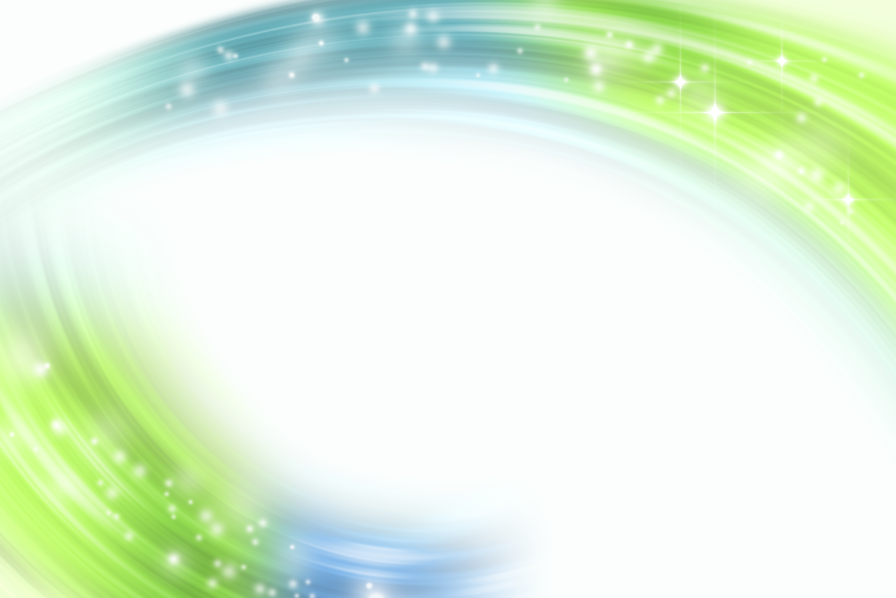
Write a Shadertoy shader that draws this background.

```glsl
const vec3 PAPER = vec3(0.985, 0.997, 0.993);
const vec3 MINT = vec3(0.72, 0.94, 0.84);
const vec3 TEAL = vec3(0.36, 0.64, 0.68);
const vec3 SKY = vec3(0.74, 0.92, 0.96);
const vec3 LEAF = vec3(0.50, 0.79, 0.25);
const vec3 LIME = vec3(0.70, 0.93, 0.36);
const vec3 CREAM = vec3(0.94, 1.00, 0.82);
const vec3 BLUE = vec3(0.42, 0.64, 0.84);

float hash(vec2 p) {
    return fract(sin(dot(p, vec2(127.1, 311.7))) * 43758.5453);
}

float noise(vec2 p) {
    vec2 i = floor(p), f = fract(p);
    f = f * f * (3.0 - 2.0 * f);
    return mix(mix(hash(i), hash(i + vec2(1, 0)), f.x),
               mix(hash(i + vec2(0, 1)), hash(i + vec2(1, 1)), f.x), f.y);
}

// Fine strands: dense across the band, slowly changing along it
float strands(float across, float along, float seed) {
    float sum = 0.0, weight = 0.5, freq = 9.0;
    for (int i = 0; i < 4; i++) {
        sum += weight * noise(vec2(across * freq + along * 1.3, along * 2.2 + seed));
        freq *= 2.1;
        weight *= 0.62;
    }
    return sum / 1.12;
}

vec3 shadeStrands(vec3 base, float s) {
    vec3 shaded = base * mix(0.86, 1.08, smoothstep(0.2, 0.65, s));
    return mix(shaded, vec3(1), 0.65 * smoothstep(0.56, 0.86, s));
}

// Lower and upper edges of the top arch
float archInner(float x) {
    float d = x - 0.62;
    return 0.755 - 0.376 * d * d - 0.34 * d * d * d * d;
}

float archOuter(float x) {
    float d = x - 0.85;
    return 1.02 - 0.29 * d * d;
}

vec3 paintArch(vec3 col, vec2 p) {
    float inner = archInner(p.x);
    float v = (p.y - inner) / (archOuter(p.x) - inner);
    float s = strands(v, p.x, 3.0);
    float toGreen = smoothstep(0.78, 1.08, p.x + 0.18 * (v - 0.6));
    vec3 cool = mix(SKY, TEAL, smoothstep(0.25, 0.82, v));
    cool = mix(MINT, cool, smoothstep(0.08, 0.42, p.x));
    vec3 warm = mix(LIME, LEAF, exp(-pow((p.x - 1.08) / 0.17, 2.0)) * smoothstep(0.45, 0.9, v));
    warm = mix(MINT, warm, smoothstep(0.15, 0.5, v));
    vec3 tint = shadeStrands(mix(cool, warm, toGreen), s);
    float alpha = smoothstep(-0.12, 0.62, v + 0.16 * (s - 0.5));
    alpha *= 1.0 - smoothstep(0.92, 1.12, v + 0.1 * (s - 0.5));
    alpha *= mix(0.25, 1.0, smoothstep(0.0, 0.38, p.x));
    // Pale wash beyond the arch at the right corner
    float corner = smoothstep(0.9, 1.1, v) * smoothstep(0.95, 1.25, p.x);
    col = mix(col, CREAM, 0.75 * corner);
    return mix(col, tint, 0.95 * alpha);
}

// Elliptic sweep around the bright centre, left side to bottom
vec3 paintSweep(vec3 col, vec2 p) {
    vec2 q = p - vec2(0.72, 0.51);
    float across = length(q) - 0.3 * q.y;
    float along = atan(-q.y, -q.x);
    float s = strands(across * 2.2, along, 17.0);
    vec3 green = mix(LIME, LEAF, exp(-pow((p.x - 0.32) / 0.14, 2.0)) * smoothstep(0.5, 0.72, across));
    green = mix(green, CREAM, smoothstep(0.86, 1.02, across));
    green = mix(green, MINT, smoothstep(0.38, 0.6, p.y));
    vec3 bottom = mix(SKY, BLUE, smoothstep(0.45, 0.6, across));
    vec3 tint = shadeStrands(mix(green, bottom, smoothstep(0.36, 0.54, p.x)), s);
    float alpha = smoothstep(0.38, 0.64, across + 0.07 * (s - 0.5));
    alpha *= 1.0 - smoothstep(0.62, 0.94, p.x);
    alpha *= 1.0 - smoothstep(0.3, 0.74, p.y);
    return mix(col, tint, 0.95 * alpha);
}

float glow(vec2 d, float radius) {
    return exp(-dot(d, d) / (radius * radius));
}

float sparkle(vec2 d, float size) {
    vec2 a = abs(d);
    float rays = exp(-a.y / 0.0016 - a.x / (size * 1.6)) + exp(-a.x / 0.0016 - a.y / (size * 1.6));
    return glow(d, size * 0.42) + 0.75 * rays;
}

// Scattered light specks; every fifth one is a wide haze
float specks(vec2 p, float seed, bool onArch) {
    float light = 0.0;
    for (int i = 0; i < 60; i++) {
        float id = float(i);
        vec2 h = vec2(hash(vec2(id, seed)), hash(vec2(id, seed + 5.0)));
        float x = 0.28 + 1.2 * h.x;
        vec2 pos = onArch ? vec2(x, mix(archInner(x), archOuter(x), 0.38 + 0.55 * h.y))
                          : vec2(0.02 + 0.66 * h.x, 0.34 - 0.46 * h.x + 0.2 * (h.y - 0.5));
        float size = hash(vec2(id, seed + 9.0));
        bool haze = i % 5 == 0;
        float radius = haze ? 0.025 + 0.025 * size : 0.004 + 0.010 * size * size;
        light += (haze ? 0.32 : 0.6) * glow(p - pos, radius);
    }
    return min(light, 0.9);
}

void mainImage(out vec4 fragColor, in vec2 fragCoord) {
    vec2 p = fragCoord / iResolution.xy * vec2(1.5, 1.0);
    vec3 col = paintSweep(paintArch(PAPER, p), p);
    col = mix(col, vec3(1), specks(p, 2.0, true));
    col = mix(col, vec3(1), specks(p, 31.0, false));

    // Star position and size
    vec3 stars[4] = vec3[4](vec3(1.139, 0.863, 0.026), vec3(1.197, 0.812, 0.039),
                            vec3(1.309, 0.898, 0.022), vec3(1.420, 0.666, 0.023));
    for (int i = 0; i < 4; i++) {
        col = mix(col, vec3(1), min(sparkle(p - stars[i].xy, stars[i].z), 1.0));
    }
    fragColor = vec4(clamp(col, 0.0, 1.0), 1.0);
}
```
